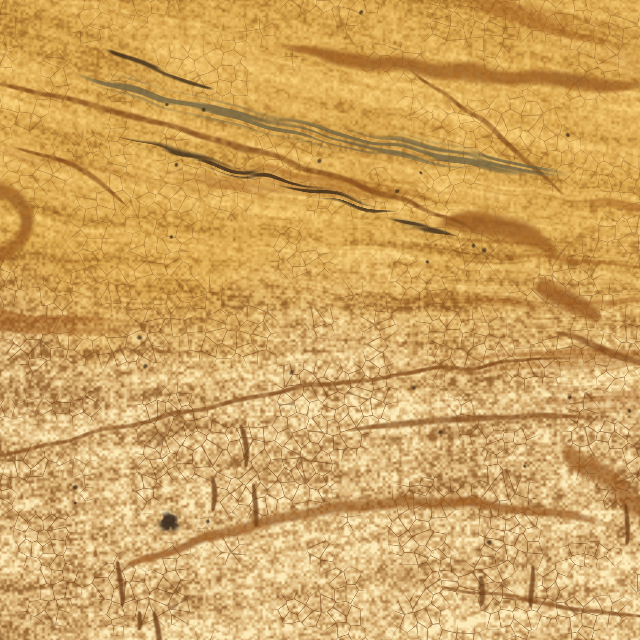
Write a Shadertoy shader that draws this texture.

```glsl
// Weathered golden wood: fanning grain, crackle, curved stains, scratches and nicks.

const vec3 RUST = vec3(0.62, 0.35, 0.11);
const vec3 UMBER = vec3(0.42, 0.23, 0.08);
const vec3 SLATE = vec3(0.40, 0.36, 0.25);
const vec3 SOOT = vec3(0.17, 0.11, 0.07);

float hash(vec2 p) {
    return fract(sin(dot(p, vec2(127.1, 311.7))) * 43758.5453);
}

float noise(vec2 p) {
    vec2 i = floor(p), f = fract(p);
    f = f * f * (3.0 - 2.0 * f);
    return mix(mix(hash(i), hash(i + vec2(1, 0)), f.x),
               mix(hash(i + vec2(0, 1)), hash(i + vec2(1, 1)), f.x), f.y);
}

float fbm(vec2 p) {
    float sum = 0.0, gain = 0.53;
    for (int i = 0; i < 4; i++) {
        sum += gain * noise(p);
        p = p * 2.03 + 17.3;
        gain *= 0.5;
    }
    return sum;
}

// Thin network of lines between scattered cells
float crackle(vec2 p, float thickness) {
    vec2 cell = floor(p);
    float nearest = 9.0, second = 9.0;
    for (int y = -1; y <= 1; y++)
    for (int x = -1; x <= 1; x++) {
        vec2 c = cell + vec2(x, y);
        float d = length(c + vec2(hash(c), hash(c + 41.7)) - p);
        second = min(second, max(nearest, d));
        nearest = min(nearest, d);
    }
    return 1.0 - smoothstep(0.0, thickness, second - nearest);
}

// Tapered stroke from a to b, bowed sideways by bend
float stroke(vec2 p, vec2 a, vec2 b, float bend, float width) {
    float len = length(b - a);
    vec2 dir = (b - a) / len;
    float t = dot(p - a, dir) / len;
    float bow = max(4.0 * t * (1.0 - t), 0.0);
    float off = dot(p - a, vec2(-dir.y, dir.x)) - bend * bow;
    float w = width * sqrt(bow);
    float ends = smoothstep(0.0, 0.08, t) * smoothstep(0.0, 0.08, 1.0 - t);
    return ends * (1.0 - smoothstep(w * 0.3, w + 0.0015, abs(off)));
}

vec3 ramp(vec3 dark, vec3 middle, vec3 light, float t) {
    return t < 0.5 ? mix(dark, middle, t * 2.0) : mix(middle, light, t * 2.0 - 1.0);
}

void mainImage(out vec4 fragColor, in vec2 fragCoord) {
    vec2 uv = fragCoord / iResolution.xy;
    vec2 p = uv + 0.012 * (vec2(noise(uv * 17.0), noise(uv * 19.0 + 50.0)) - 0.5);

    // Grain coordinates fan from falling at the top to rising at the bottom
    float slope = mix(-0.15, 0.26, smoothstep(0.25, 0.8, p.y));
    vec2 flow = vec2(p.x, p.y + slope * p.x);
    float upper = smoothstep(0.36, 0.64, uv.y + 0.16 * (fbm(uv * 6.0) - 0.5));
    float streaks = fbm(flow * vec2(3.0, 38.0));
    float fibres = noise(flow * vec2(14.0, 190.0));
    float grain = noise(uv * 235.0);
    float speckle = noise(uv * 120.0 + 9.0);
    float patches = fbm(uv * 7.0 + 30.0);
    float upright = noise(uv * vec2(85.0, 9.0));

    // Tone and base colour
    float band = exp(-pow((uv.y - 0.52) / 0.09, 2.0)) * (1.0 - 0.7 * uv.x);
    float tone = 0.57 + 0.65 * (streaks - 0.5) + 0.22 * (fibres - 0.5)
               + 0.35 * (patches - 0.5) - 0.16 * band
               + mix(0.75, 0.42, upper) * (grain - 0.5)
               + mix(0.50, 0.28, upper) * (speckle - 0.5)
               + 0.18 * (1.0 - upper) * (upright - 0.5);
    tone = clamp(tone, 0.0, 1.0);
    vec3 golden = ramp(vec3(0.60, 0.38, 0.13), vec3(0.85, 0.65, 0.30), vec3(0.97, 0.81, 0.47), tone);
    vec3 cream = ramp(vec3(0.61, 0.42, 0.22), vec3(0.86, 0.70, 0.46), vec3(0.99, 0.92, 0.72), tone);
    vec3 color = mix(cream, golden, upper);

    // Fine cracks
    float cracks = crackle(p * 46.0, 0.10) * smoothstep(0.35, 0.65, noise(uv * 22.0));
    color = mix(color, UMBER, cracks * mix(0.55, 0.32, upper));

    // Reddish streaks along the grain
    float red = smoothstep(0.60, 0.78, fbm(flow * vec2(2.2, 24.0) + 70.0));
    color = mix(color, RUST, red * 0.5 * smoothstep(0.25, 0.5, uv.y));

    // Broad stains and knots
    float stain = stroke(p, vec2(0.43, 0.93), vec2(1.03, 0.865), -0.012, 0.018);
    stain = max(stain, stroke(p, vec2(0.68, 0.655), vec2(0.88, 0.595), 0.022, 0.026));
    stain = max(stain, stroke(p, vec2(0.83, 0.555), vec2(0.94, 0.495), 0.010, 0.022));
    stain = max(stain, stroke(p, vec2(0.88, 0.30), vec2(1.04, 0.18), 0.0, 0.024));
    stain = max(stain, stroke(p, vec2(0.16, 0.09), vec2(0.96, 0.18), 0.075, 0.013));
    float ring = abs(length((p - vec2(0.0, 0.655)) * vec2(1.2, 1.0)) - 0.046);
    stain = max(stain, 1.0 - smoothstep(0.005, 0.018, ring));
    color = mix(color, mix(RUST, UMBER, 0.5 * speckle), stain * (0.45 + 0.45 * streaks));

    // Long brown lines
    float line = stroke(p, vec2(-0.05, 0.27), vec2(0.92, 0.443), 0.030, 0.004);
    line = max(line, stroke(p, vec2(-0.05, 0.88), vec2(0.76, 0.64), 0.015, 0.006));
    line = max(line, stroke(p, vec2(0.64, 0.89), vec2(0.89, 0.69), 0.008, 0.005));
    line = max(line, stroke(p, vec2(0.54, 0.33), vec2(0.93, 0.345), 0.010, 0.006));
    line = max(line, stroke(p, vec2(0.68, 0.08), vec2(1.04, 0.03), 0.004, 0.004));
    line = max(line, stroke(p, vec2(0.86, 0.48), vec2(1.04, 0.41), 0.004, 0.007));
    line = max(line, stroke(p, vec2(0.02, 0.77), vec2(0.20, 0.68), 0.015, 0.004));
    color = mix(color, mix(RUST, UMBER, 0.6), line * (0.4 + 0.5 * speckle));

    // Grey and black scratches, broken up by the fibres
    float broken = smoothstep(0.35, 0.65, fibres);
    float grey = stroke(p, vec2(0.10, 0.89), vec2(0.90, 0.73), -0.018, 0.024);
    float black = stroke(p, vec2(0.16, 0.79), vec2(0.73, 0.625), 0.006, 0.011);
    black = max(black, stroke(p, vec2(0.16, 0.92), vec2(0.34, 0.86), 0.0, 0.005));
    color = mix(color, SLATE, grey * broken * 0.75);
    color = mix(color, SOOT, black * broken * 0.75);

    // Scattered upright nicks below, and tiny dark pits everywhere
    for (int i = 0; i < 24; i++) {
        vec2 seed = vec2(i, 3.7);
        vec2 spot = vec2(hash(seed), hash(seed + 11.0));
        float size = hash(seed + 23.0);
        if (i < 9) {
            vec2 top = spot * vec2(1.0, 0.38);
            vec2 tip = top + vec2(0.012 * (size - 0.3), -0.03 - 0.06 * size);
            color = mix(color, UMBER, 0.75 * stroke(p, top, tip, 0.002, 0.005));
        }
        float pit = 1.0 - smoothstep(0.001, 0.003 + 0.003 * size, length(p - spot.yx));
        color = mix(color, SOOT, pit * 0.7);
    }
    float hole = 1.0 - smoothstep(0.008, 0.022, length(p - vec2(0.263, 0.187)));
    color = mix(color, SOOT, hole * smoothstep(0.35, 0.6, speckle) * 0.85);

    fragColor = vec4(color, 1.0);
}
```
